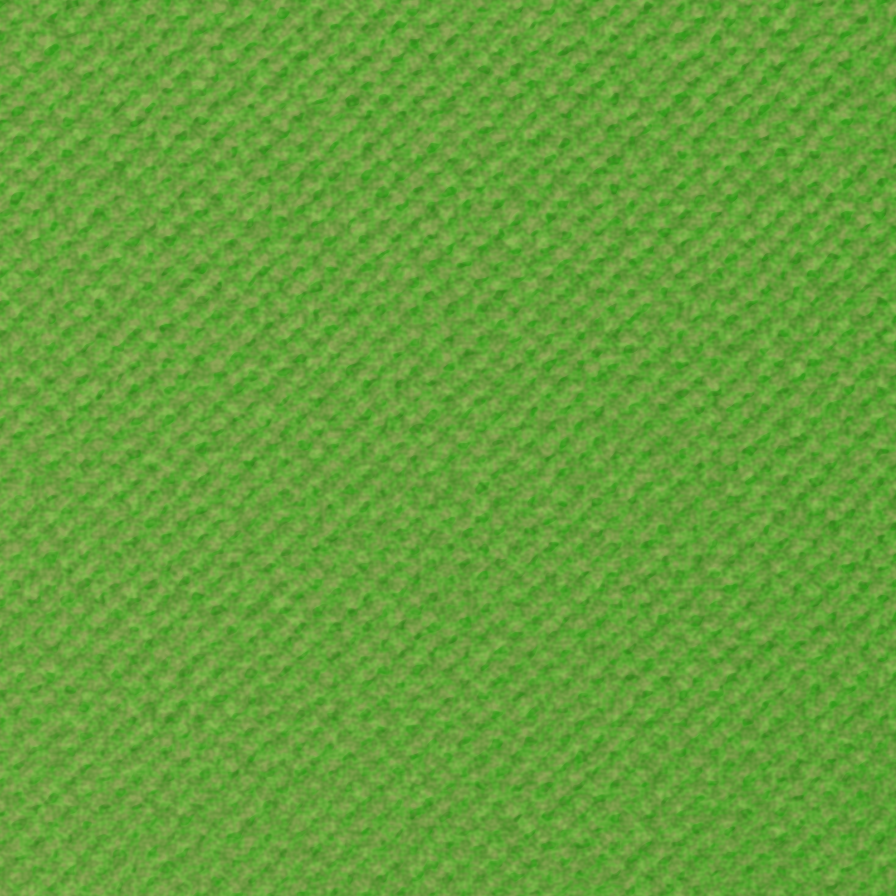
Write a WebGL 2 fragment shader that draws this texture.

```glsl
#version 300 es
precision highp float;
// Green woven fabric: staggered rows of small raised knots, lit from the upper left.
// Knots are jittered Gaussian bumps on a diagonal lattice; their slope gives the shading
// and the crescent below each, and gradient noise adds fibre grain and purer green.

#define REPEATS vec2(27.0, 30.0)  // knots across and down, plus the staggered ones
#define ROW_TILT 0.02             // rise of the rows towards the right
#define JITTER 0.20               // displacement of each knot, in lattice steps
#define HEIGHT_VARY 0.35          // difference in height between knots
#define RELIEF 1.30               // contrast of knots against gaps
#define LIGHTING 0.25             // strength of the directional light
#define CRESCENT 0.95             // darkness below each knot
#define GRAIN 1.45                // fibre grain
#define SHEEN 0.042               // shift between olive and pure green

uniform vec2 u_resolution;
out vec4 fragColor;

const vec3 FABRIC_GREEN = vec3(0.402, 0.638, 0.234);
const vec3 SHADE_STEP = vec3(0.085, 0.032, 0.058);
const vec2 KNOT_TIGHTNESS = vec2(6.0, 7.4);
const vec2 LIGHT_DIRECTION = vec2(-0.35, 0.94);

vec2 hash22(vec2 p) {
    vec3 q = fract(p.xyx * vec3(0.1031, 0.1030, 0.0973));
    q += dot(q, q.yzx + 33.33);
    return fract((q.xx + q.yz) * q.zy);
}

float cornerSlope(vec2 corner, vec2 offset) {
    float angle = 6.2832 * hash22(corner + 71.0).x;
    return dot(vec2(cos(angle), sin(angle)), offset);
}

float gradientNoise(vec2 p) {
    vec2 i = floor(p), f = fract(p);
    vec2 w = f * f * f * (f * (f * 6.0 - 15.0) + 10.0);
    vec2 e = vec2(0.0, 1.0);
    return mix(mix(cornerSlope(i, f), cornerSlope(i + e.yx, f - e.yx), w.x),
               mix(cornerSlope(i + e.xy, f - e.xy), cornerSlope(i + 1.0, f - 1.0), w.x), w.y);
}

// Height of the weave in x, its slope along the lattice axes in yz.
vec3 knotRelief(vec2 q) {
    vec2 nearest = floor(q + 0.5);
    vec3 relief = vec3(0.0);
    for (int j = -1; j <= 1; j++) {
        for (int i = -1; i <= 1; i++) {
            vec2 id = nearest + vec2(i, j);
            vec2 d = q - id - JITTER * (hash22(id + 200.0) - 0.5);
            float size = 1.0 + HEIGHT_VARY * (hash22(id + 431.0).x - 0.5);
            float bump = size * exp(-dot(d * d, KNOT_TIGHTNESS));
            relief += bump * vec3(1.0, -2.0 * KNOT_TIGHTNESS * d);
        }
    }
    return relief;
}

void main() {
    vec2 p = gl_FragCoord.xy / u_resolution;

    // Slightly tilted and uneven cloth, its edges roughened by fibres
    vec2 drift = vec2(gradientNoise(p * 5.0), gradientNoise(p * 5.0 + 37.0));
    vec2 cell = (vec2(p.x, p.y - ROW_TILT * p.x) + 0.004 * drift) * REPEATS;
    vec2 fray = vec2(gradientNoise(cell * 3.3 + 140.0), gradientNoise(cell * 3.3 + 177.0));
    vec2 frayed = cell + 0.17 * fray;
    vec3 relief = knotRelief(vec2(frayed.x + frayed.y, frayed.x - frayed.y));

    // Slope back in cell axes, facing the light
    vec2 slope = vec2(relief.y + relief.z, relief.y - relief.z);
    float lit = -dot(slope, LIGHT_DIRECTION);
    float crescent = smoothstep(1.4, 2.7, -lit);

    // Fibre grain at two scales
    float coarse = gradientNoise(cell * 3.4 + 11.0);
    float fine = gradientNoise(cell * 6.8 + 53.0);
    float grain = GRAIN * (0.6 * coarse + fine);

    // Broad light: paler at the left, dimmer at the lower right, crisper at the top
    float broad = 0.38 * (0.5 - p.x) - 0.22 * p.x * (1.0 - p.y) + 0.14;
    float contrast = mix(0.85, 1.2, p.y);
    float form = RELIEF * (relief.x - 0.50) + LIGHTING * lit - CRESCENT * crescent;
    float shade = contrast * form + grain + broad;

    // Purer green in small ragged flecks, a little more on the undersides
    float flecks = gradientNoise(cell * 2.1 + 91.0) + 1.1 * gradientNoise(cell * 5.3 + 19.0);
    float pure = smoothstep(-0.5, 0.5, 1.1 * flecks - 0.06 * lit - 0.06);

    vec3 color = FABRIC_GREEN + SHADE_STEP * clamp(shade, -2.2, 1.7);
    color += SHEEN * (2.0 * pure - 1.0) * vec3(-0.1, 1.0, -0.05);
    fragColor = vec4(color, 1.0);
}
```
